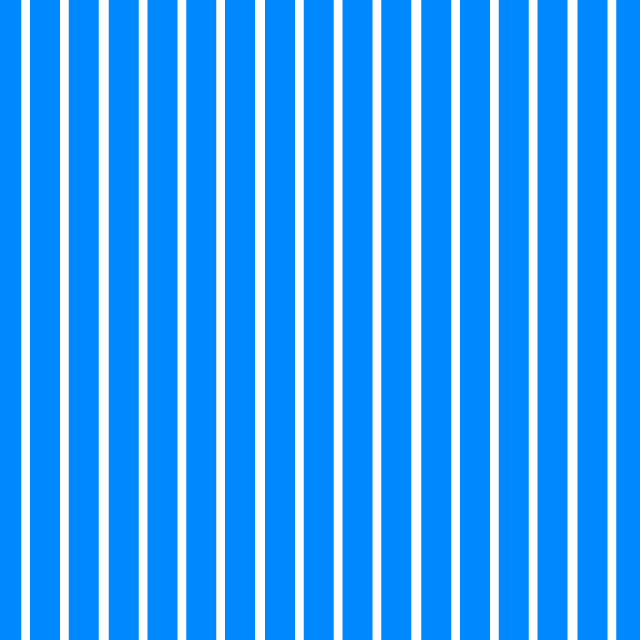
Write a three.js fragment shader that draws this pattern.

```glsl
// Vertical blue bars on white, about sixteen across, running the full height.
// Bars have equal widths; their centres snap to a grid of 512 steps, so every
// fourth white gap comes out one step wider than the others.

varying vec2 vUv;

// Signed distance to the nearest bar, in grid steps (negative inside).
float barDistance(float x) {
  float index = floor((x - 36.0) / 31.25 + 0.5);
  float centre = floor(36.5 + index * 31.25);
  return abs(x - centre) - 12.0;
}

void main() {
  float x = vUv.x * 512.0;

  // Edge coverage, one screen sample wide
  float softness = max(fwidth(x), 0.0001);
  float bar = clamp(0.5 - barDistance(x) / softness, 0.0, 1.0);

  vec3 white = vec3(1.0);
  vec3 blue = vec3(0.0, 0.533, 1.0);
  gl_FragColor = vec4(mix(white, blue, bar), 1.0);
}
```
